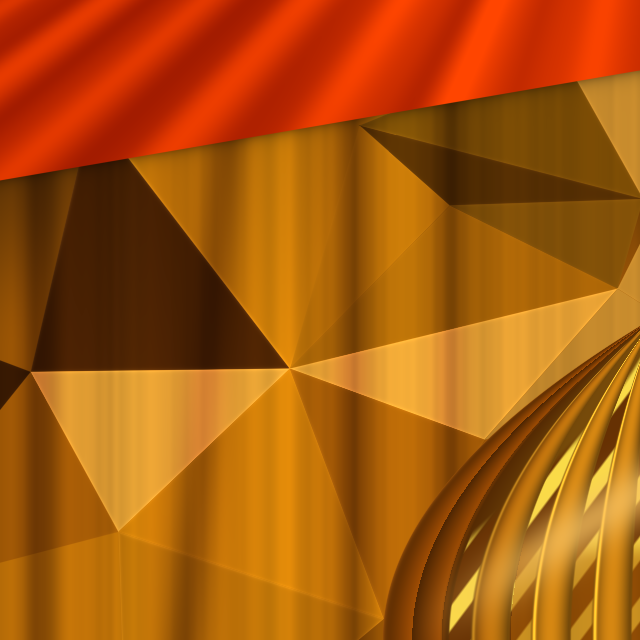
A Shadertoy shader for this background:

```glsl
const float TAU = 6.2831853;

float hash(float n) { return fract(sin(n * 127.1) * 43758.5453); }

float noise(float x) {
    float i = floor(x), f = fract(x);
    return mix(hash(i), hash(i + 1.0), f * f * (3.0 - 2.0 * f));
}

float bell(float x) { return exp(-x * x); }

float cover(float d) { return smoothstep(-0.75, 0.75, d * iResolution.y); }

// Signed distance to the line through a and b
float side(vec2 p, vec2 a, vec2 b) {
    vec2 e = normalize(b - a);
    return e.x * (p.y - a.y) - e.y * (p.x - a.x);
}

// Triangular mirror panel with a lit rim
void facet(inout vec3 col, vec2 p, vec2 a, vec2 b, vec2 c, vec3 tint, float rim) {
    float turn = sign(side(c, a, b));
    float d = turn * side(p, a, b);
    d = min(d, min(turn * side(p, b, c), turn * side(p, c, a)));
    vec3 lit = tint + rim * vec3(0.45, 0.32, 0.12) * exp(-max(d, 0.0) / 0.002);
    col = mix(col, lit, cover(d));
}

vec3 mirrorWall(vec2 p) {
    vec2 left = vec2(0.048, 0.581), hub = vec2(0.453, 0.576), low = vec2(0.185, 0.831);
    vec2 peak = vec2(0.143, 0.172), top = vec2(0.562, 0.196), mid = vec2(0.703, 0.321);
    vec2 east = vec2(0.965, 0.451), far = vec2(1.005, 0.311), rib = vec2(0.757, 0.687);
    vec2 foot = vec2(0.600, 0.967), crest = vec2(0.87, 0.07), roof = vec2(0.66, 0.12);
    vec3 amber = vec3(0.76, 0.45, 0.03), pale = vec3(0.89, 0.62, 0.20);
    vec3 bronze = vec3(0.58, 0.32, 0.02), umber = vec3(0.29, 0.13, 0.01);

    vec3 col = mix(vec3(0.42, 0.23, 0.02), bronze * 1.1, smoothstep(0.25, 0.55, p.y));
    // Upper panels
    facet(col, p, peak, left, hub, umber * (0.75 + 0.5 * p.y), 0.3);
    facet(col, p, peak, roof, hub, amber * (0.86 + 0.3 * p.y), 0.35);
    facet(col, p, top, mid, hub, amber * 0.94, 0.06);
    facet(col, p, mid, east, hub, amber * 0.88, 0.06);
    facet(col, p, top, crest, far, vec3(0.47, 0.29, 0.02), 0.15);
    facet(col, p, top, far, mid, vec3(0.33, 0.18, 0.01), 0.1);
    facet(col, p, mid, far, east, vec3(0.50, 0.31, 0.03), 0.08);
    facet(col, p, crest, vec2(1.3, 0.1), far, pale * 0.85, 0.25);
    facet(col, p, far + vec2(0.03, 0.0), east, vec2(1.2, 0.6), pale * 0.85, 0.1);

    // Lower panels
    facet(col, p, hub, east, rib, pale, 0.35);
    facet(col, p, east, rib, vec2(1.2, 0.6), pale * 0.85, 0.0);
    facet(col, p, left, low, vec2(-0.6, 1.07), bronze * 1.15, 0.1);
    facet(col, p, left, vec2(-0.2, 0.87), vec2(-0.6, 1.07), bronze * 1.15, 0.0);
    facet(col, p, left, vec2(-0.3, 0.45), vec2(-0.2, 0.89), umber * 0.8, 0.1);
    facet(col, p, low, vec2(-0.5, 1.01), vec2(0.2, 1.3), amber * 1.02, 0.0);
    facet(col, p, low, foot, vec2(0.2, 1.3), amber * 0.96, 0.3);
    facet(col, p, foot, vec2(0.2, 1.3), vec2(0.9, 1.2), bronze, 0.0);
    facet(col, p, left, hub, low, pale, 0.35);
    facet(col, p, low, hub, foot, amber * 1.04, 0.15);
    facet(col, p, hub, rib, foot, bronze * 1.15, 0.15);

    // Upright reflected bands, rosy on the pale panels
    float rosy = smoothstep(0.08, 0.16, col.b);
    float dark = bell((p.x - 0.37 + 0.08 * p.y) / 0.032) + bell((p.x - 0.06) / 0.028);
    dark += bell((p.x - 0.55) / 0.028) + 0.8 * bell((p.x - 0.702) / 0.025);
    float glow = bell((p.x - 0.43) / 0.05) + bell((p.x - 0.205) / 0.03) + bell((p.x - 0.63) / 0.04);
    float fine = 0.16 * (noise(p.x * 38.0 + 3.0) - 0.5) + 0.06 * (noise(p.x * 110.0) - 0.5);
    vec3 loss = mix(vec3(0.30, 0.35, 0.35), vec3(0.08, 0.20, 0.05), rosy);
    return col * (1.0 - loss * dark + vec3(0.08, 0.12, 0.14) * glow * (1.0 - 0.6 * rosy) + fine);
}

vec3 curtain(vec2 p) {
    float u = (p.x + 1.6 * p.y) / (1.0 + 1.5 * p.y);
    float fold = 0.5 + 0.5 * cos(TAU * (u - 0.17) / 0.155);
    float light = 0.6 * pow(fold, 1.4) + 0.35 * noise(u * 26.0) + 0.22 * smoothstep(0.4, 0.7, p.x);
    return mix(vec3(0.62, 0.10, 0.0), vec3(1.0, 0.27, 0.0), clamp(light, 0.0, 1.0));
}

// Ribbed globe; d runs inward from its outline
vec3 globe(vec2 p, float t, float d, vec3 wall) {
    float cell = fract((d - 0.1) / 0.095);
    float across = (cell - 0.4) / 0.6;
    float inner = smoothstep(0.06, 0.22, d);
    vec3 gold = mix(vec3(0.56, 0.26, 0.01), vec3(0.84, 0.53, 0.07), inner);
    vec3 col = gold * (0.55 + 0.45 * sin(3.14 * clamp(across, 0.0, 1.0)));
    col += vec3(0.6, 0.5, 0.15) * inner * bell((across - 0.06) / 0.05);

    // Slanted slits between the ribs
    float open = smoothstep(0.02, 0.06, cell) * (1.0 - smoothstep(0.36, 0.42, cell));
    open *= smoothstep(0.09, 0.10, d) * smoothstep(-0.02, 0.02, 1.3 * d + 0.02 - t);
    float bars = abs(fract((0.75 * p.y + p.x) * 14.0) - 0.5);
    vec3 slit = mix(vec3(0.40, 0.19, 0.01), vec3(0.98, 0.86, 0.28), smoothstep(0.26, 0.34, bars));
    slit = mix(slit, wall, 0.6 * smoothstep(0.83, 0.88, p.y) * step(0.2, d));
    col = mix(col, slit, open);

    // Narrow shells along the outline
    float shell = fract(d / 0.046);
    vec3 shade = vec3(0.50, 0.24, 0.01) * (0.6 + 0.65 * shell);
    shade += vec3(0.3, 0.17, 0.03) * exp(-d / 0.004);
    return mix(shade, col, smoothstep(0.088, 0.096, d));
}

void mainImage(out vec4 fragColor, in vec2 fragCoord) {
    vec2 p = fragCoord / iResolution.xy;
    p.y = 1.0 - p.y;
    vec3 wall = mirrorWall(p);
    vec3 col = wall;

    // Globe in the lower right corner
    float t = 1.0 - p.y;
    float edge = p.x - 0.598 - 1.67 * t * t;
    float d = max(edge, 0.0) / max(1.0 - 3.9 * t * t, 0.06);
    col = mix(col, globe(p, t, d, wall), cover(edge / sqrt(1.0 + 11.0 * t * t)));

    // Slanted beam over the globe
    float beam = bell((p.y - 0.768 - 0.6 * (1.0 - p.x)) / 0.05);
    col = mix(col, vec3(0.97, 0.76, 0.38), 0.75 * beam * smoothstep(0.62, 0.92, p.x));

    // Curtain and the shadow beneath it
    float hem = 0.282 - 0.172 * p.x - p.y;
    col *= 1.0 - 0.3 * exp(-max(-hem, 0.0) / 0.01);
    col = mix(col, curtain(p), cover(hem));
    fragColor = vec4(clamp(col, 0.0, 1.0), 1.0);
}
```
